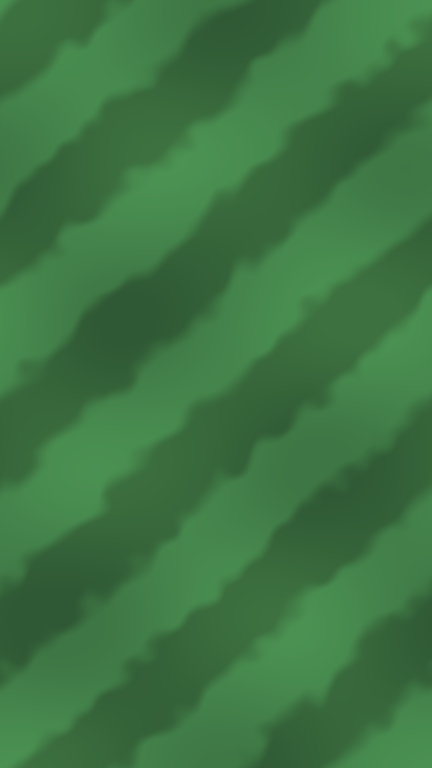
A Shadertoy shader for this pattern:

```glsl
// Soft diagonal stripes in two greens with ragged, blurred edges.
// A tilted periodic phase is shifted by wrapping noise to roughen the edges,
// and layered sines with whole frequencies drift the tone across the tile.

const float TAU = 6.2831853;

const vec2  STRIPES      = vec2(2.0, -4.0);  // repeats across and down, rising right
const float DARK_CENTRE  = 0.31;             // phase at the middle of a dark stripe
const float DARK_HALF    = 0.245;            // half width of a dark stripe, in periods
const float EDGE_SOFT    = 0.065;            // half width of the blurred edge

const vec2  TOOTH_CELLS  = vec2(20.0, 36.0); // fine raggedness
const vec2  WAVE_CELLS   = vec2(7.0, 12.0);  // slow wander of the edges
const float TOOTH_AMOUNT = 0.13;
const float WAVE_AMOUNT  = 0.09;

const vec2  TONE_WAVE_A  = vec2(1.0, 2.0);
const vec2  TONE_WAVE_B  = vec2(1.0, -3.0);
const float TONE_SHIFT_B = 0.06;
const vec2  TONE_CELLS   = vec2(4.0, 7.0);

const vec3 DARK_LOW   = vec3(0.185, 0.350, 0.205);
const vec3 DARK_HIGH  = vec3(0.240, 0.445, 0.250);
const vec3 LIGHT_LOW  = vec3(0.245, 0.465, 0.270);
const vec3 LIGHT_HIGH = vec3(0.295, 0.575, 0.325);

float hash(vec2 cell, float seed) {
    vec3 q = fract(vec3(cell.xyx + seed) * vec3(0.1031, 0.1030, 0.0973));
    q += dot(q, q.yzx + 33.33);
    return fract((q.x + q.y) * q.z);
}

// Value noise in -0.5..0.5 that wraps after a whole number of cells.
float wrapNoise(vec2 uv, vec2 cells, float seed) {
    vec2 p = uv * cells;
    vec2 i = floor(p);
    vec2 f = fract(p);
    f = f * f * (3.0 - 2.0 * f);
    vec2 a = mod(i, cells);
    vec2 b = mod(i + 1.0, cells);
    float low  = mix(hash(a, seed), hash(vec2(b.x, a.y), seed), f.x);
    float high = mix(hash(vec2(a.x, b.y), seed), hash(b, seed), f.x);
    return mix(low, high, f.y) - 0.5;
}

// Slow brightness drift, 0 for deep to 1 for bright.
float toneField(vec2 uv) {
    float a = cos(TAU * dot(uv, TONE_WAVE_A));
    float b = cos(TAU * (dot(uv, TONE_WAVE_B) - TONE_SHIFT_B));
    float drift = 0.30 * a + 0.22 * b + 0.25 * wrapNoise(uv, TONE_CELLS, 7.0);
    return clamp(0.5 + drift, 0.0, 1.0);
}

// Coverage of the dark stripes.
float darkStripe(vec2 uv) {
    float phase = dot(uv, STRIPES) - DARK_CENTRE;
    phase += TOOTH_AMOUNT * wrapNoise(uv, TOOTH_CELLS, 19.0);
    phase += WAVE_AMOUNT * wrapNoise(uv, WAVE_CELLS, 43.0);
    float offset = abs(fract(phase + 0.5) - 0.5);
    return 1.0 - smoothstep(DARK_HALF - EDGE_SOFT, DARK_HALF + EDGE_SOFT, offset);
}

void mainImage(out vec4 fragColor, in vec2 fragCoord) {
    vec2 uv = fragCoord / iResolution.xy;
    float tone = toneField(uv);
    vec3 light = mix(LIGHT_LOW, LIGHT_HIGH, tone);
    vec3 dark = mix(DARK_LOW, DARK_HIGH, tone);
    fragColor = vec4(mix(light, dark, darkStripe(uv)), 1.0);
}
```
